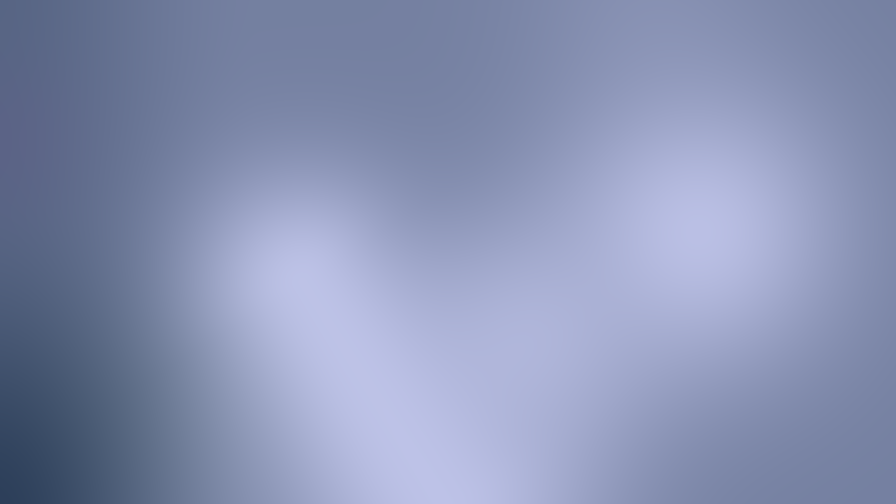
Reproduce this background procedurally as a WebGL 2 fragment shader.

```glsl
#version 300 es
precision highp float;

uniform vec2 u_resolution;
out vec4 fragColor;

// Soft round falloff, 1 at the center
float glow(vec2 p, vec2 center, float radius) {
    vec2 d = (p - center) / radius;
    return exp(-dot(d, d));
}

// Soft streak from a to b, widening along its length
float streak(vec2 p, vec2 a, vec2 b, float startRadius, float endRadius) {
    vec2 axis = b - a;
    float along = clamp(dot(p - a, axis) / dot(axis, axis), 0.0, 1.0);
    return glow(p, a + axis * along, mix(startRadius, endRadius, along));
}

void main() {
    // Height runs from 0 to 1, width is scaled to a 16:9 frame
    vec2 uv = gl_FragCoord.xy / u_resolution;
    vec2 p = uv * vec2(16.0 / 9.0, 1.0);

    // Dark left side, deepest in the lower corner
    float leftTone = 0.30 * smoothstep(-0.05, 0.6, uv.y);
    float tone = mix(leftTone, 0.5, smoothstep(-0.01, 0.29, uv.x));

    // Diagonal streak, right spot, bridge between them and upper haze
    float shade = 1.0 - streak(p, vec2(0.60, 0.44), vec2(0.88, 0.0), 0.225, 0.31);
    shade *= 1.0 - 0.96 * glow(p, vec2(1.387, 0.54), 0.295);
    shade *= 1.0 - 0.7 * glow(p, vec2(1.05, 0.33), 0.25);
    shade *= 1.0 - 0.2 * glow(p, vec2(1.28, 1.02), 0.26);
    tone = 1.0 - (1.0 - tone) * shade;

    vec3 deepNavy = vec3(0.17, 0.24, 0.35);
    vec3 paleLilac = vec3(0.74, 0.76, 0.905);
    vec3 color = mix(deepNavy, paleLilac, tone);

    // Slightly greyer transition at the lower left, violet at the far left
    color += vec3(-0.003, 0.006, -0.016) * glow(p, vec2(0.30, 0.18), 0.28);
    color += vec3(0.015, -0.008, 0.008) * glow(p, vec2(0.0, 0.72), 0.16);

    fragColor = vec4(color, 1.0);
}
```
